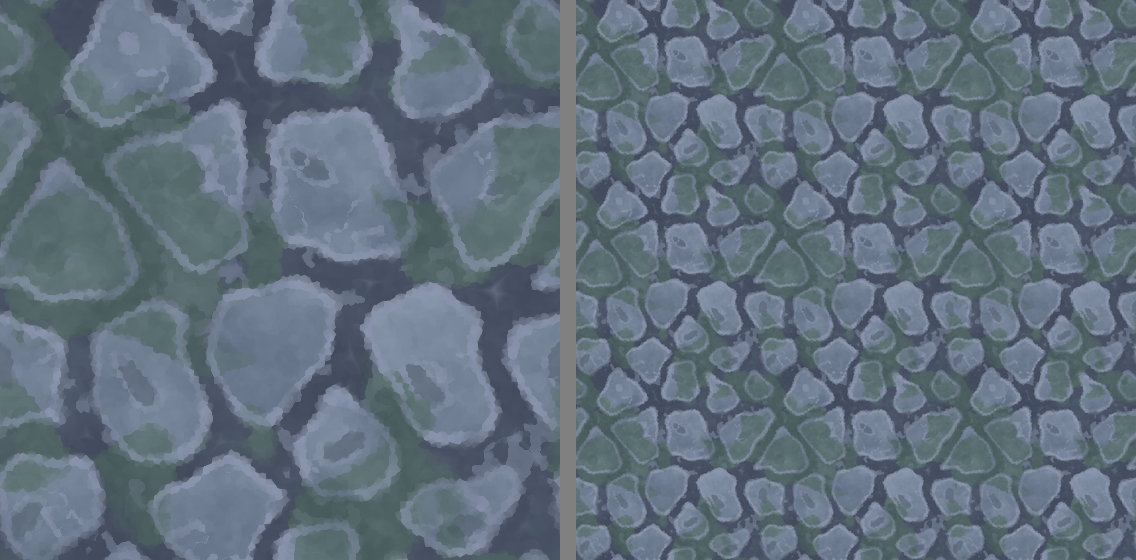
Left, the tile; right, the same tile 3 across and 3 down.
Reproduce this texture procedurally as a Shadertoy shader.

```glsl
// Hand-painted cobblestones: rounded cellular stones with ragged pale rims,
// soft dark joints, dents, chipped ridges and patches of moss.
// Every layer is wrapped cellular noise, so the square tiles.

const float TAU = 6.2831853;
const float STONES = 4.0;   // stones per side, even for the staggered rows

const vec3 JOINT  = vec3(0.365, 0.420, 0.490);
const vec3 SHADOW = vec3(0.265, 0.300, 0.370);
const vec3 BEVEL  = vec3(0.405, 0.440, 0.510);
const vec3 FACE   = vec3(0.435, 0.490, 0.570);
const vec3 RIM    = vec3(0.535, 0.580, 0.675);
const vec3 DENT   = vec3(0.350, 0.400, 0.465);
const vec3 MOSS   = vec3(0.315, 0.410, 0.385);

vec3 hash3(vec2 cell, float seed) {
    vec3 k = vec3(dot(cell, vec2(127.1, 311.7)),
                  dot(cell, vec2(269.5, 183.3)),
                  dot(cell, vec2(419.2, 371.9)));
    return fract(sin(k + seed * 17.3) * 43758.5);
}

// Blended cellular noise: xy = centre of the local daub, z = its random value.
vec3 daub(vec2 p, float count, float sharpness, float seed) {
    vec2 x = p * count, base = floor(x);
    vec4 sum = vec4(0.0);
    for (int j = -1; j <= 1; j++)
    for (int i = -1; i <= 1; i++) {
        vec2 id = base + vec2(i, j);
        vec3 h = hash3(mod(id, count), seed);
        vec2 centre = id + h.xy;
        float w = exp(-sharpness * dot(centre - x, centre - x));
        sum += w * vec4(centre / count, h.z, 1.0);
    }
    return sum.xyz / sum.w;
}

float patches(vec2 p, float count, float seed) {
    return 0.68 * daub(p, count, 8.0, seed).z
         + 0.32 * daub(p, count * 3.0, 8.0, seed + 1.0).z;
}

vec2 stoneCentre(vec2 id) {
    vec2 jitter = hash3(mod(id, STONES), 3.0).xy - 0.5;
    return id + 0.5 + 0.72 * jitter + vec2(0.5 * mod(id.y, 2.0), 0.0);
}

// x = rounded distance to the joint, yz = offset from centre, w = random value.
vec4 stone(vec2 p) {
    vec2 x = p * STONES, base = floor(x);
    vec2 nearest = vec2(0.0), nearestId = base;
    float best = 100.0;
    for (int j = -2; j <= 2; j++)
    for (int i = -2; i <= 2; i++) {
        vec2 id = base + vec2(i, j);
        vec2 r = stoneCentre(id) - x;
        if (dot(r, r) < best) {
            best = dot(r, r);
            nearest = r;
            nearestId = id;
        }
    }
    float blend = 0.0;
    for (int j = -2; j <= 2; j++)
    for (int i = -2; i <= 2; i++) {
        vec2 r = stoneCentre(nearestId + vec2(i, j)) - x;
        vec2 gap = r - nearest;
        if (dot(gap, gap) > 0.0001)
            blend += exp(-15.0 * dot(0.5 * (r + nearest), normalize(gap)));
    }
    float value = hash3(mod(nearestId, STONES), 9.0).z;
    return vec4(-log(blend) / 15.0, -nearest, value);
}

vec2 wobble(vec2 p) {
    vec2 a = sin(TAU * (vec2(3.0, 2.0) * p.yx + vec2(0.1, 0.6)));
    vec2 b = sin(TAU * (vec2(7.0, 8.0) * p.yx + vec2(2.0, -3.0) * p));
    return p + 0.014 * a + 0.007 * b;
}

float band(float x, float centre, float width) {
    return 1.0 - smoothstep(0.35 * width, width, abs(x - centre));
}

void mainImage(out vec4 fragColor, in vec2 fragCoord) {
    vec2 p = fragCoord / iResolution.xy;
    vec2 ragged = mix(p, daub(p, 95.0, 14.0, 1.0).xy, 0.8);

    vec4 soft = stone(wobble(p));
    vec4 s = stone(wobble(ragged));
    float tone = patches(ragged, 9.0, 20.0);
    float wear = patches(ragged, 7.0, 30.0);
    float inset = 0.07 + 0.08 * (patches(ragged, 6.0, 40.0) - 0.5);
    float h = s.x - inset;
    float body = smoothstep(-0.008, 0.012, h);
    float inner = smoothstep(0.05, 0.10, h);

    // Joints: broad soft shadow hugging the stones, with a few pale flecks
    float shade = band(soft.x, 0.035, 0.12) * (0.45 + 0.8 * patches(p, 5.0, 50.0));
    vec3 joint = mix(JOINT + 0.07 * (tone - 0.5), SHADOW, clamp(shade, 0.0, 1.0));
    joint = mix(joint, RIM, 0.45 * smoothstep(0.70, 0.76, patches(ragged, 14.0, 60.0)));

    // Stone faces: bevel, tonal daubs and light from above
    vec3 face = mix(BEVEL, FACE + 0.035 * (s.w - 0.5), smoothstep(0.02, 0.06, h));
    face += 0.12 * (tone - 0.5) + 0.05 * s.z;

    // One oval dent on some stones, with a pale lip
    float angle = TAU * s.w;
    vec2 axis = vec2(cos(angle), sin(angle));
    vec2 o = s.yz - 0.07 * axis.yx;
    float oval = length(vec2(dot(o, axis), 1.7 * dot(o, vec2(-axis.y, axis.x))));
    float dented = step(0.4, s.w) * inner;
    face = mix(face, DENT, 0.65 * dented * (1.0 - smoothstep(0.13, 0.16, oval)));
    face = mix(face, RIM, 0.5 * dented * band(oval, 0.19, 0.035) * smoothstep(0.35, 0.6, wear));

    // Chipped ridges and broken rim highlights
    float ridge = band(patches(ragged, 8.0, 70.0), 0.5, 0.035);
    face = mix(face, RIM, 0.7 * ridge * inner * smoothstep(0.46, 0.58, wear));
    face = mix(face, RIM, band(h, 0.05, 0.042) * (0.3 + 0.65 * smoothstep(0.3, 0.6, tone)));

    // Moss gathers on the lower sides of the stones
    vec3 color = mix(joint, face, body);
    float damp = patches(ragged, 6.0, 80.0) - 0.22 * s.z * body;
    float moss = smoothstep(0.57, 0.69, damp) * (1.0 - 0.6 * band(h, 0.05, 0.04));
    color = mix(color, MOSS + 0.08 * (tone - 0.5), 0.65 * moss);

    // Faint brush grain
    color += 0.022 * (daub(p, 60.0, 12.0, 90.0).z - 0.5);
    fragColor = vec4(color, 1.0);
}
```
